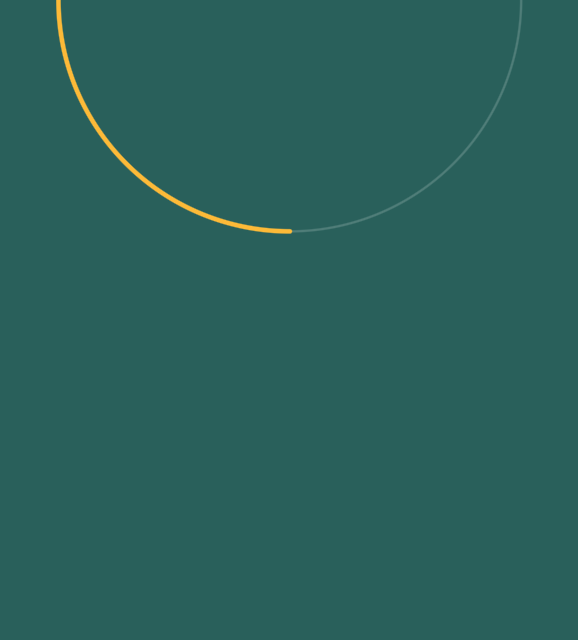
This background is drawn by a Shadertoy shader. Its source:

```glsl
const vec3 BACKGROUND = vec3(0.160, 0.376, 0.357);
const vec3 TRACK_COLOR = vec3(0.310, 0.490, 0.472);
const vec3 ARC_COLOR = vec3(0.992, 0.730, 0.220);

// Center is a fraction of the canvas; lengths are in canvas heights
const vec2 RING_CENTER = vec2(0.5014, 1.0);
const float RING_RADIUS = 0.3615;
const float TRACK_HALF_WIDTH = 0.0018;
const float ARC_HALF_WIDTH = 0.0036;

float ringDistance(vec2 p) {
    return abs(length(p) - RING_RADIUS);
}

// Left half of the ring, closed by a round cap at its lowest point
float arcDistance(vec2 p) {
    vec2 capCenter = vec2(0.0, -RING_RADIUS);
    return p.x < 0.0 ? ringDistance(p) : length(p - capCenter);
}

float strokeMask(float distanceToLine, float halfWidth, float pixel) {
    return clamp(0.5 + (halfWidth - distanceToLine) / (1.3 * pixel), 0.0, 1.0);
}

void mainImage(out vec4 fragColor, in vec2 fragCoord) {
    float pixel = 1.0 / iResolution.y;
    vec2 p = (fragCoord - RING_CENTER * iResolution.xy) * pixel;

    // Thin track below the bright arc
    float track = strokeMask(ringDistance(p), TRACK_HALF_WIDTH, pixel);
    float arc = strokeMask(arcDistance(p), ARC_HALF_WIDTH, pixel);

    vec3 color = mix(BACKGROUND, TRACK_COLOR, track);
    color = mix(color, ARC_COLOR, arc);
    fragColor = vec4(color, 1.0);
}
```
